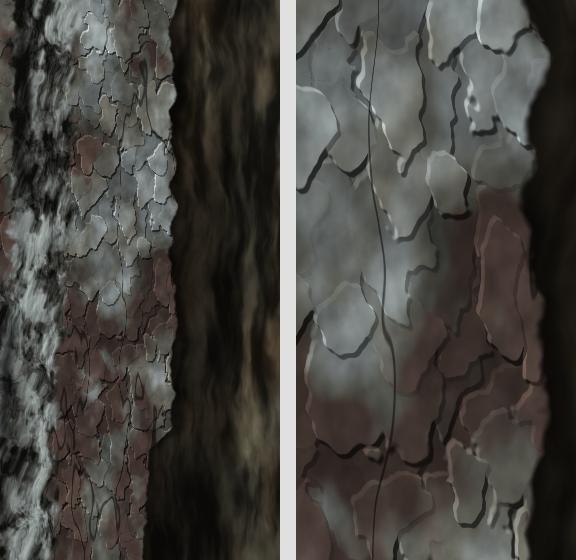
Left, the full canvas; right, a detail of the centre.
This texture is drawn by a Shadertoy shader. Its source:

```glsl
// Weathered pine bark: a scaly plate between rough grey ridges and a dark fissure.
#define FLAKE_SIZE vec2(0.060, 0.092)
#define FLAKE_WARP 1.5
#define RELIEF 0.85
#define GRAIN 0.55
#define CHIP_FREQ vec2(27.0, 12.0)
#define FIBRE_FREQ vec2(21.0, 4.2)
#define OLIVE_GREY vec3(0.345, 0.345, 0.315)
#define BROWN vec3(0.265, 0.215, 0.195)
#define PALE vec3(0.55, 0.585, 0.59)
#define ROUGH_GREY vec3(0.285, 0.287, 0.268)
#define FISSURE vec3(0.175, 0.162, 0.130)

float hash(vec2 p) {
    vec3 q = fract(p.xyx * 0.1031);
    q += dot(q, q.yzx + 33.33);
    return fract((q.x + q.y) * q.z);
}

float noise(vec2 p) {
    vec2 i = floor(p), f = fract(p);
    f = f * f * (3.0 - 2.0 * f);
    return mix(mix(hash(i), hash(i + vec2(1, 0)), f.x),
               mix(hash(i + vec2(0, 1)), hash(i + vec2(1, 1)), f.x), f.y);
}

float fbm(vec2 p) {
    float sum = 0.0, amp = 0.533;
    for (int i = 0; i < 4; i++) {
        sum += amp * noise(p);
        p = mat2(0.98, 0.17, -0.17, 0.98) * p * 2.03 + 19.7;
        amp *= 0.5;
    }
    return sum;
}

// Soft elliptical spot
float blob(vec2 p, vec2 centre, vec2 radius) {
    vec2 r = (p - centre) / radius;
    return exp(-dot(r, r));
}

// Overlapping scales: x = height, y = random value of the topmost scale
vec2 flakes(vec2 p) {
    vec2 q = p / FLAKE_SIZE;
    q += FLAKE_WARP * (vec2(fbm(p * vec2(17, 12)), fbm(p * vec2(17, 12) + 41.0)) - 0.5);
    vec2 cell = floor(q), top = vec2(-0.3, 0.5);
    for (int j = -1; j <= 1; j++)
    for (int i = -1; i <= 1; i++) {
        vec2 c = cell + vec2(i, j);
        float rank = hash(c);
        vec2 jitter = vec2(hash(c + 31.0), hash(c + 67.0)) - 0.5;
        vec2 r = q - c - 0.5 - 0.6 * jitter;
        float size = mix(0.6, 1.05, hash(c + 113.0));
        float d = length(r * vec2(1.0 + 0.5 * max(-r.y, 0.0), 0.9)) / size;
        float h = rank - 0.35 * r.y - 3.0 * smoothstep(0.78, 1.0, d);
        if (h > top.x) top = vec2(h, fract(rank * 17.0));
    }
    return top;
}

vec3 plateColour(vec2 p) {
    vec2 scale = flakes(p);
    float slope = scale.x - flakes(p + vec2(-0.004, 0.0055)).x;
    float patches = fbm(p * vec2(9, 5) + 3.0) + 0.16 * (scale.y - 0.5);

    // Bare brown bark and pale weathered scales
    float brown = 0.28 * blob(p, vec2(0.30, 0.62), vec2(0.17, 0.50))
                + 0.16 * blob(p, vec2(0.29, 1.52), vec2(0.07, 0.18));
    float pale = 0.30 * blob(p, vec2(0.38, 1.27), vec2(0.13, 0.14))
               + 0.42 * blob(p, vec2(0.57, 0.62), vec2(0.05, 0.11))
               + 0.32 * blob(p, vec2(0.35, 1.78), vec2(0.08, 0.22));
    vec3 colour = mix(OLIVE_GREY, BROWN, smoothstep(0.53, 0.67, patches + brown - pale));
    colour = mix(colour, PALE, 0.85 * smoothstep(0.56, 0.82, 1.0 - patches + pale));

    // Relief, hollows, grain and long cracks
    float light = clamp(1.0 + RELIEF * slope, 0.42, 1.45);
    light *= mix(0.72, 1.0, smoothstep(0.0, 0.8, scale.x)) * (0.85 + 0.3 * scale.y);
    light *= 1.0 + GRAIN * (fbm(p * vec2(32, 22)) - 0.5);
    float crack = abs(fbm(p * vec2(8, 1.7) + 9.0) - 0.47);
    return colour * light * mix(0.5, 1.0, smoothstep(0.002, 0.014, crack));
}

vec3 roughColour(vec2 p) {
    vec2 q = p * CHIP_FREQ + 2.0 * fbm(p * 9.0);
    float chips = fbm(q);
    float slope = chips - fbm(q + vec2(-0.13, 0.09));
    float ridge = smoothstep(0.25, 0.7, fbm(p * vec2(14, 2)));
    float light = (0.35 + 1.2 * smoothstep(0.28, 0.72, chips)) * (0.65 + 0.6 * ridge);
    light += 2.6 * slope;

    // Dark meandering furrows
    float bend = 0.07 * (fbm(p * vec2(3, 6)) - 0.5);
    float furrow = blob(p + vec2(bend, 0), vec2(0.075, 1.62), vec2(0.022, 0.40))
                 + blob(p + vec2(bend, 0), vec2(0.025, 0.60), vec2(0.028, 0.38));
    vec3 tint = mix(vec3(1), vec3(1.02, 1.07, 1.12), smoothstep(0.9, 1.5, light));
    return ROUGH_GREY * tint * max(light * (1.0 - 0.75 * min(furrow, 1.0)), 0.16);
}

vec3 fissureColour(vec2 p, float depth) {
    vec2 q = p * FIBRE_FREQ + vec2(2.2 * fbm(p * vec2(5, 4)), 0);
    float fibre = smoothstep(0.25, 0.75, fbm(q));
    float flank = 0.55 * smoothstep(0.79, 0.96, p.x);
    float ridge = 1.1 * blob(p, vec2(0.72, 1.85), vec2(0.07, 0.33));
    float glow = 0.7 * blob(p, vec2(0.87, 0.42), vec2(0.05, 0.25));
    float light = (0.58 + flank + ridge + glow) * (0.4 + 1.15 * fibre);
    light *= 0.85 + 0.6 * (fbm(p * vec2(25, 13)) - 0.3);
    vec3 tint = mix(vec3(1.08, 0.95, 0.86), vec3(0.97, 1.03, 1.07), noise(p * vec2(9, 4)));
    return FISSURE * tint * max(light * mix(0.45, 1.0, smoothstep(0.0, 0.07, depth)), 0.2);
}

void mainImage(out vec4 fragColor, in vec2 fragCoord) {
    vec2 p = fragCoord / iResolution.xy * vec2(1, 2);

    // Ragged borders of the plate
    float ragged = fbm(p * vec2(10, 12)) - 0.5;
    float leftEdge = mix(0.17, 0.28, p.y * 0.5) + 0.12 * ragged;
    float rightEdge = mix(0.52, 0.62, smoothstep(0.38, 0.48, p.y)) + 0.07 * ragged;
    float plate = smoothstep(-0.02, 0.02, p.x - leftEdge);
    float sliver = smoothstep(0.9, 1.1, p.y) * smoothstep(0.01, -0.01, p.x - 0.04 - 0.1 * ragged);

    vec3 colour = mix(roughColour(p), plateColour(p), max(plate, sliver));
    float depth = p.x - rightEdge;
    colour = mix(colour, fissureColour(p, depth), smoothstep(-0.006, 0.006, depth));
    fragColor = vec4(clamp(colour, 0.0, 1.0), 1);
}
```
